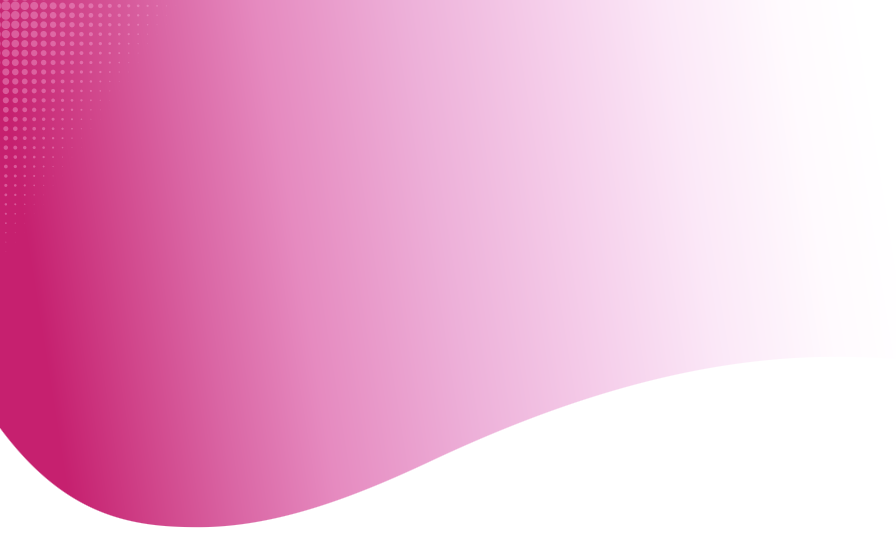
This background is drawn by a Shadertoy shader. Its source:

```glsl
const vec3 CRIMSON = vec3(0.775, 0.125, 0.435);
const vec3 DOT_PINK = vec3(0.96, 0.66, 0.83);
const vec3 PAPER = vec3(1.0);

// Cubic between two knots, each given as (x, height, slope)
float hermite(float x, vec3 a, vec3 b) {
    float w = b.x - a.x;
    float t = clamp((x - a.x) / w, 0.0, 1.0);
    float s = 1.0 - t;
    float ends = mix(a.y, b.y, t * t * (3.0 - 2.0 * t));
    return ends + w * t * s * (s * a.z - t * b.z);
}

// Height of the lower wave, in canvas widths
float waveHeight(float x) {
    vec3 start = vec3(0.0, 0.125, -1.35);
    vec3 trough = vec3(0.2214, 0.0143, 0.0);
    vec3 rise = vec3(0.4818, 0.0885, 0.47);
    vec3 crest = vec3(0.931, 0.2044, 0.0);
    vec3 finish = vec3(1.0, 0.2018, -0.08);
    if (x < trough.x) return hermite(x, start, trough);
    if (x < rise.x) return hermite(x, trough, rise);
    if (x < crest.x) return hermite(x, rise, crest);
    return hermite(x, crest, finish);
}

vec3 blendStop(vec3 base, vec3 next, float from, float to, float s) {
    return mix(base, next, clamp((s - from) / (to - from), 0.0, 1.0));
}

// Crimson to white ramp along the tilted axis
vec3 pinkRamp(float s) {
    vec3 c = blendStop(CRIMSON, vec3(0.82, 0.28, 0.55), -0.013, 0.09, s);
    c = blendStop(c, vec3(0.855, 0.40, 0.645), 0.09, 0.175, s);
    c = blendStop(c, vec3(0.90, 0.54, 0.75), 0.175, 0.285, s);
    c = blendStop(c, vec3(0.93, 0.69, 0.85), 0.285, 0.452, s);
    c = blendStop(c, vec3(0.965, 0.82, 0.925), 0.452, 0.62, s);
    c = blendStop(c, vec3(0.985, 0.91, 0.97), 0.62, 0.74, s);
    c = blendStop(c, vec3(1.0, 0.98, 0.995), 0.74, 0.87, s);
    return blendStop(c, PAPER, 0.87, 0.96, s);
}

// Halftone grid whose dots shrink away from the corner
float halftone(vec2 corner, float cells, vec2 reach, float pixel) {
    vec2 grid = corner * cells - 0.117;
    vec2 center = floor(grid) + 0.5;
    vec2 fade = (center + 0.117) / (cells * reach);
    float radius = 0.52 * max(1.0 - fade.x - fade.y, 0.0);
    float d = length(grid - center) - radius;
    float cover = clamp(0.5 - d / (pixel * cells), 0.0, 1.0);
    return cover * smoothstep(0.0, 0.1, radius);
}

void mainImage(out vec4 fragColor, in vec2 fragCoord) {
    float pixel = 1.0 / iResolution.x;
    vec2 p = fragCoord * pixel;
    vec2 corner = vec2(p.x, iResolution.y * pixel - p.y);

    // Tilted gradient
    vec3 color = pinkRamp(corner.x - 0.16 * corner.y);

    // Corner dots
    float dots = halftone(corner, 94.8, vec2(0.215, 0.312), pixel);
    color = mix(color, DOT_PINK, 0.42 * dots);

    // White below the wave
    float above = p.y - waveHeight(p.x);
    float inside = clamp(0.5 + above / fwidth(above), 0.0, 1.0);
    fragColor = vec4(mix(PAPER, color, inside), 1.0);
}
```
